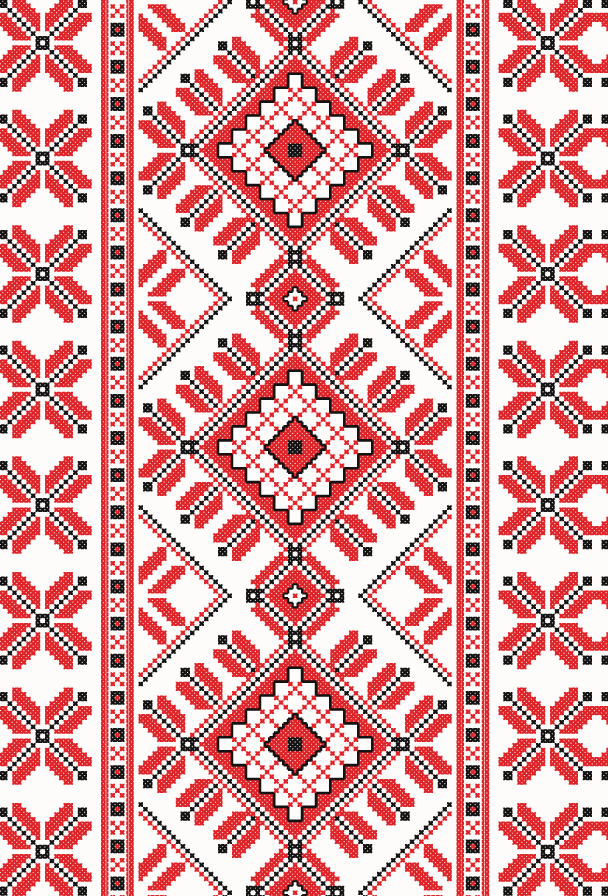
A Shadertoy shader for this pattern:

```glsl
// Cross-stitch folk embroidery: stepped diamonds, leaf sprays, striped borders and star columns.

#define CELLS vec2(130.0, 193.1)       // stitches across and down the canvas
#define CENTRE vec2(63.1, 32.7)        // centre of the lowest large diamond, in stitches
#define REPEAT 64.0                    // height of one diamond repeat
#define STAR_PITCH vec2(21.0, 24.9)    // spacing of the star columns and rows
#define STAR_CENTRE vec2(54.0, -23.15) // a star, relative to CENTRE
#define BORDER_X 38.0                  // axis of the narrow border
#define STITCH_WIDTH 0.35              // half width of a cross-stitch arm
#define PAPER_COLOR vec3(0.995, 0.985, 0.985)
#define RED_COLOR vec3(0.87, 0.14, 0.16)
#define BLACK_COLOR vec3(0.08, 0.07, 0.07)
#define SAMPLES 4                      // antialiasing grid per side

const int PAPER = 0, RED = 1, BLACK = 2, OUTLINE = 3;

vec2 cellOf(vec2 p) { return floor(p + 0.5); }

// Two leaves flanking a diagonal stem with a square bud, in one quadrant
int spray(vec2 c) {
    float lo = min(c.x, c.y), hi = max(c.x, c.y), lean = hi - lo;
    if (lo >= 1.0 && lo <= 6.0 && lean >= 2.0 && lean <= 5.0 && hi <= 10.0) return RED;
    if (lo >= 8.0 && hi <= 9.0) return BLACK;
    return lean == 0.0 && lo >= 2.0 && lo < 8.0 ? BLACK : PAPER;
}

// Filled diamond with two dotted frames and ring knots at its corners
int diamond(vec2 c, float knot) {
    float m = c.x + c.y;
    vec2 k = abs(vec2(max(c.x, c.y) - knot, min(c.x, c.y)));
    float ring = max(k.x, k.y);
    if (ring <= 1.0) return ring == 1.0 ? BLACK : PAPER;
    if (m <= knot - 3.0 || m == knot + 1.0) return RED;
    return m == knot - 1.0 ? BLACK : PAPER;
}

// Signed distance to a stepped diamond, valid near its edge
float stepped(vec2 p, float size, float count) {
    vec2 q = abs(p) / size + 0.5, f = fract(q);
    float k = floor(q.x) + floor(q.y) - count;
    if (k == 0.0) return -size * min(1.0 - f.x, 1.0 - f.y);
    if (k == 1.0) return size * min(f.x, f.y);
    return size * sign(k);
}

// Square-and-cross strip between red stripes
int border(vec2 p, float y) {
    float x = abs(p.x - BORDER_X);
    vec2 square = abs(cellOf(vec2(x, mod(y + 2.0, 8.0) - 4.0)));
    vec2 cross = abs(cellOf(vec2(x, mod(y - 2.0, 8.0) - 4.0)));
    if (square.x == 3.0 || abs(x - 2.15) < 0.25) return RED;
    float reach = max(square.x, square.y);
    if (reach <= 1.0) return reach == 0.0 ? RED : BLACK;
    return cross.x == cross.y && cross.x <= 1.0 ? RED : PAPER;
}

// Central panel, folded into one quadrant of the repeat
int panel(vec2 p) {
    vec2 c = cellOf(p);
    vec2 pSmall = vec2(p.x, 0.5 * REPEAT - p.y), s = cellOf(pSmall);

    // Lattice and red heart inside the large diamond
    float heart = stepped(p, 1.0, 6.0), steps = stepped(p, 3.0, 5.0);
    if (min(abs(heart), abs(steps)) < 0.28) return OUTLINE;
    if (heart < 0.0) return max(c.x, c.y) <= 1.0 ? BLACK : RED;
    if (steps < 0.0)
        return mod(c.x + c.y, 6.0) == 0.0 || mod(c.x - c.y, 6.0) == 0.0 ? RED : PAPER;

    // Small diamond with a white eye and side bars
    float m = s.x + s.y, eye = stepped(pSmall, 1.0, 2.0);
    if (abs(eye) < 0.22) return OUTLINE;
    if (eye < 0.0) return m == 0.0 ? RED : PAPER;
    if (m >= 10.0 && m <= 12.0 && min(s.x, s.y) > 2.0) return RED;

    int ink = max(diamond(c, 23.0), diamond(s, 9.0));

    // Sprays growing from the large diamond
    for (int i = 0; i < 3; i++)
        ink = max(ink, spray(c - vec2(23.0 - 8.0 * float(i), 7.0 * float(i))));

    // Chevron and half flower beside the border
    float chevron = s.x - s.y;
    if (chevron == 14.0) ink = BLACK;
    if (chevron == 16.0) ink = RED;
    if (spray(vec2(34.0 - s.x, s.y)) == RED) ink = RED;
    return ink;
}

vec3 embroidery(vec2 p) {
    vec2 a = vec2(abs(p.x), abs(mod(p.y + 0.5 * REPEAT, REPEAT) - 0.5 * REPEAT));
    vec2 local = a;
    int ink;
    if (a.x > 43.5) {
        local = abs(mod(vec2(a.x, p.y) - STAR_CENTRE + 0.5 * STAR_PITCH, STAR_PITCH) - 0.5 * STAR_PITCH);
        vec2 c = cellOf(local);
        ink = max(c.x, c.y) == 1.0 ? BLACK : spray(c);
    } else {
        ink = a.x > 33.5 ? border(a, p.y) : panel(a);
    }

    // Paper shows through between the crossed threads
    vec2 f = abs(local - cellOf(local));
    bool covered = ink == OUTLINE || abs(f.x - f.y) < STITCH_WIDTH;
    if (ink == PAPER || !covered) return PAPER_COLOR;
    return ink == RED ? RED_COLOR : BLACK_COLOR;
}

void mainImage(out vec4 fragColor, in vec2 fragCoord) {
    vec3 sum = vec3(0.0);
    for (int i = 0; i < SAMPLES * SAMPLES; i++) {
        vec2 jitter = (vec2(i % SAMPLES, i / SAMPLES) + 0.5) / float(SAMPLES) - 0.5;
        sum += embroidery((fragCoord + jitter) / iResolution.xy * CELLS - CENTRE);
    }
    fragColor = vec4(sum / float(SAMPLES * SAMPLES), 1.0);
}
```
